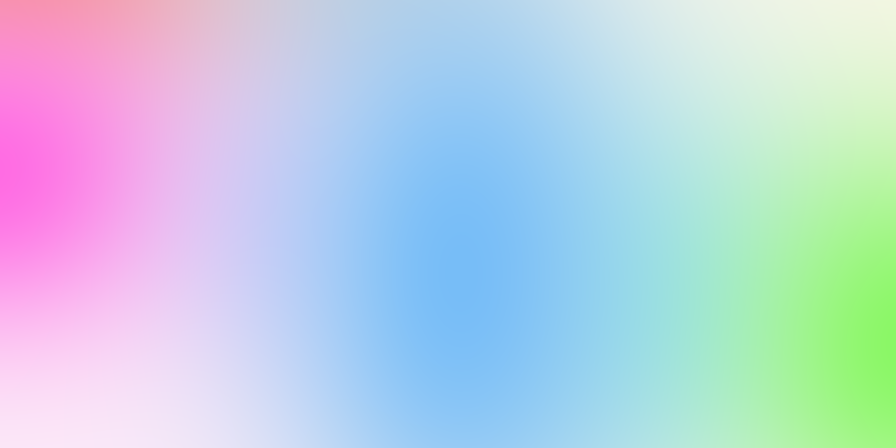
This background is drawn by a Shadertoy shader. Its source:

```glsl
// A soft pastel backdrop: pale ground with wide, overlapping clouds of colour.
// Each cloud is an elliptical Gaussian glow blended over the layers below it.
// Positions and radii are in canvas heights on a 2 x 1 field, origin lower left.

const vec2 FIELD = vec2(2.0, 1.0);

// Ground colours, left to right
const vec3 PALE_LILAC = vec3(0.985, 0.930, 0.975);
const vec3 CREAM      = vec3(0.985, 0.965, 0.915);

// Cloud colours
const vec3 SALMON = vec3(0.960, 0.600, 0.540);
const vec3 SAGE   = vec3(0.740, 0.810, 0.810);
const vec3 PINK   = vec3(1.000, 0.420, 0.890);
const vec3 LILAC  = vec3(0.780, 0.740, 0.970);
const vec3 AQUA   = vec3(0.600, 0.900, 0.930);
const vec3 BLUE   = vec3(0.465, 0.740, 0.970);
const vec3 GREEN  = vec3(0.540, 0.970, 0.395);

// Cloud placement: centre in xy, radii in zw
const vec4 SALMON_SHAPE = vec4( 0.05, 1.08, 0.56, 0.30);
const vec4 SAGE_SHAPE   = vec4( 0.80, 1.08, 0.42, 0.27);
const vec4 PINK_SHAPE   = vec4(-0.03, 0.62, 0.43, 0.36);
const vec4 LILAC_SHAPE  = vec4( 0.60, 0.50, 0.25, 0.38);
const vec4 AQUA_SHAPE   = vec4( 1.48, 0.33, 0.42, 0.48);
const vec4 BLUE_SHAPE   = vec4( 1.03, 0.39, 0.40, 0.70);
const vec4 GREEN_SHAPE  = vec4( 2.03, 0.23, 0.38, 0.46);

// Strength of the secondary clouds
const float SALMON_AMOUNT = 0.95;
const float SAGE_AMOUNT   = 0.50;
const float LILAC_AMOUNT  = 0.40;
const float AQUA_AMOUNT   = 0.80;

// Gaussian falloff, 1 at the centre of an elliptical cloud
float glow(vec2 p, vec4 shape) {
    vec2 d = (p - shape.xy) / shape.zw;
    return exp(-dot(d, d));
}

void mainImage(out vec4 fragColor, in vec2 fragCoord) {
    vec2 p = fragCoord / iResolution.xy * FIELD;

    // Pale ground
    vec3 color = mix(PALE_LILAC, CREAM, smoothstep(0.2, 1.6, p.x));

    // Warm and grey haze along the top
    color = mix(color, SALMON, SALMON_AMOUNT * glow(p, SALMON_SHAPE));
    color = mix(color, SAGE, SAGE_AMOUNT * glow(p, SAGE_SHAPE));

    // Left side
    color = mix(color, PINK, glow(p, PINK_SHAPE));
    color = mix(color, LILAC, LILAC_AMOUNT * glow(p, LILAC_SHAPE));

    // Centre and right side
    color = mix(color, AQUA, AQUA_AMOUNT * glow(p, AQUA_SHAPE));
    color = mix(color, BLUE, glow(p, BLUE_SHAPE));
    color = mix(color, GREEN, glow(p, GREEN_SHAPE));

    fragColor = vec4(color, 1.0);
}
```
